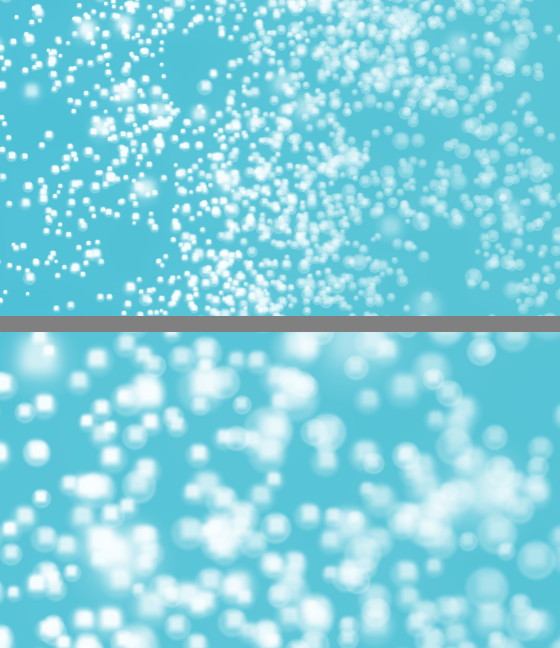
Top: the whole. Bottom: its middle third, enlarged.
Write a Shadertoy shader that draws this texture.

```glsl
#define WATER_LEFT vec3(0.305, 0.755, 0.840)
#define WATER_RIGHT vec3(0.345, 0.770, 0.835)
#define FOAM vec3(0.975, 0.995, 1.0)
#define FINE_LAYERS 4
#define FINEST_CELL 0.034
#define CELL_GROWTH 1.2
#define BLUR_CELL 0.16
#define BLUR_AMOUNT 0.33
#define FILL 0.92
#define HAZE 0.07

float hash(vec2 p) {
    vec3 q = fract(vec3(p.xyx) * 0.1031);
    q += dot(q, q.yzx + 33.33);
    return fract((q.x + q.y) * q.z);
}

float noise(vec2 p) {
    vec2 cell = floor(p), f = fract(p);
    f = f * f * (3.0 - 2.0 * f);
    float low = mix(hash(cell), hash(cell + vec2(1, 0)), f.x);
    float high = mix(hash(cell + vec2(0, 1)), hash(cell + vec2(1, 1)), f.x);
    return mix(low, high, f.y);
}

// Chance of a bubble: a leaning dense stream, thinner sides, broken into clumps
float crowding(vec2 p, float aspect) {
    float across = p.x / aspect;
    float stream = (across - mix(0.49, 0.64, p.y)) / 0.27;
    float body = exp(-stream * stream);
    vec2 upperLeft = (vec2(across, p.y) - vec2(0.25, 0.75)) / vec2(0.13, 0.4);
    body = max(body, 0.65 * exp(-dot(upperLeft, upperLeft)));
    float clumps = 0.65 * noise(p * 5.0 + 17.0) + 0.35 * noise(p * 12.0 + 40.0);
    return (0.2 + 0.75 * body) * smoothstep(0.12, 0.72, clumps);
}

// Opacity of one bubble; q is the offset from its centre in radii
float bubble(vec2 q, float softness, float glare, float seed) {
    float d = length(q);
    float disc = 1.0 - smoothstep(1.0 - softness, 1.0 + 0.2 * softness, d);
    float rim = smoothstep(0.55, 0.95, d) * (1.0 - softness);
    float side = 0.5 + 0.5 * dot(q, vec2(0.6, -0.5));
    vec2 spot = q - vec2(0.25 * seed - 0.1, 0.18);
    spot *= spot;
    float spotSize = sqrt(length(spot));
    float core = 1.0 - smoothstep(0.2, 0.8, spotSize);
    return disc * clamp(0.22 + 0.22 * rim * side + glare * core, 0.0, 0.97);
}

// Share of light still passing through one layer of scattered bubbles
float layerClear(vec2 p, float aspect, float size, float id, bool blurred) {
    vec2 home = floor(p / size);
    float clear = 1.0;
    for (int y = -1; y <= 1; y++)
    for (int x = -1; x <= 1; x++) {
        vec2 cell = home + vec2(x, y);
        vec2 key = cell + 71.0 * id + 200.0;
        vec2 jitter = vec2(hash(key + 3.7), hash(key + 91.3));
        vec2 centre = (cell + jitter) * size;
        float across = clamp(centre.x / aspect, 0.0, 1.0);
        float chance = crowding(centre, aspect) * FILL;
        if (blurred) chance = BLUR_AMOUNT * (0.35 + chance);
        if (hash(key + 157.1) > chance) continue;

        float seed = hash(key + 233.9);
        float radius = size * mix(0.29, 0.5, seed) * mix(0.85, 1.2, across);
        float softness = mix(0.2, 0.55, hash(key + 311.3));
        float glare = mix(0.95, 0.26, smoothstep(0.15, 0.8, across));
        glare *= mix(0.7, 1.1, hash(key + 401.7));
        if (blurred) {
            radius *= 0.8;
            softness = 0.85;
            glare *= 0.65;
        }
        clear *= 1.0 - bubble((p - centre) / radius, softness, glare, seed);
    }
    return clear;
}

void mainImage(out vec4 fragColor, in vec2 fragCoord) {
    vec2 p = fragCoord / iResolution.y;
    float aspect = iResolution.x / iResolution.y;

    // Water with a faint mist inside the stream
    vec3 water = mix(WATER_LEFT, WATER_RIGHT, p.x / aspect);
    float clear = 1.0 - HAZE * crowding(p, aspect);

    // Sharp bubbles from fine to coarse, then the out-of-focus ones
    float size = FINEST_CELL;
    for (int i = 0; i < FINE_LAYERS; i++) {
        clear *= layerClear(p, aspect, size, float(i), false);
        size *= CELL_GROWTH;
    }
    clear *= layerClear(p, aspect, BLUR_CELL, 9.0, true);

    fragColor = vec4(mix(FOAM, water, clear), 1.0);
}
```
